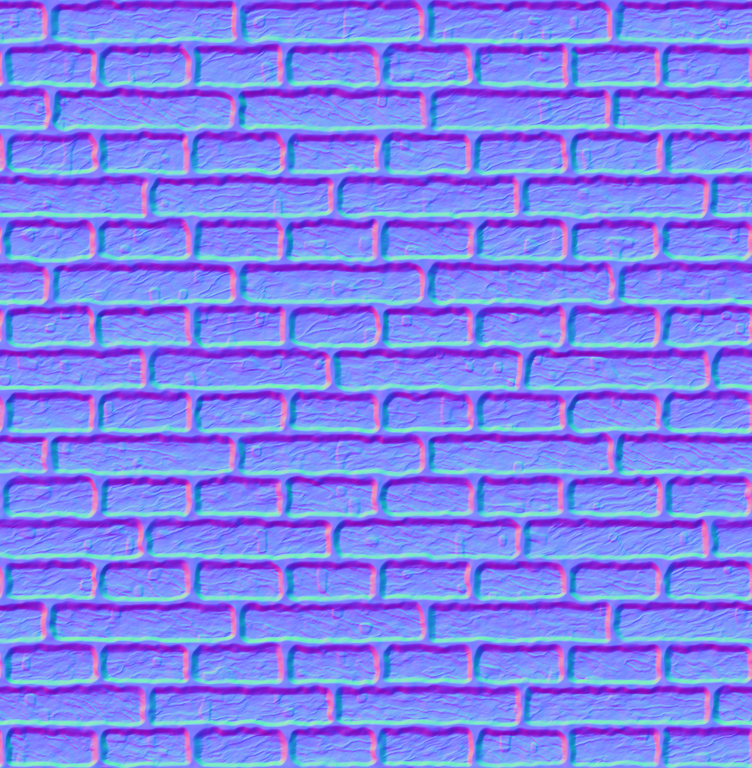
Reproduce this texture map procedurally as a Shadertoy shader.

```glsl
// Tangent-space normal map of a brick wall: courses of long bricks alternate with short ones.
const float ROWS = 18.0;
const float LONG_COUNT = 4.0;         // bricks across a long course
const float SHORT_COUNT = 8.0;        // bricks across a short course
const float LONG_SHIFT_A = 0.265;     // joint offsets, in brick lengths
const float LONG_SHIFT_B = 0.78;
const float SHORT_SHIFT = 0.04;
const float WALL_WIDTH = 17.65;       // wall width in course heights
const float COURSE_DRIFT = 0.009;     // upper courses are slightly taller
const float JOINT_JITTER = 0.10;      // lengths below are in course heights
const float EDGE_WARP = 0.07;
const float GAP = 0.025;              // half width of the mortar bed
const vec2 BEVEL_START = vec2(0.18, 0.20);  // left, top
const vec2 BEVEL_END = vec2(0.15, 0.12);    // right, bottom
const float BRICK_HEIGHT = 0.20;
const float FACE_TILT = 0.10;
const float FACE_CURVE = 0.20;
const float GRAIN = 0.045;
const float WRINKLE = 0.016;
const float PIT_DEPTH = 0.03;
const float SLOPE_STEP = 0.022;

float hash(vec2 p) {
    vec3 q = fract(vec3(p.xyx) * 0.1031);
    q += dot(q, q.yzx + 33.33);
    return fract((q.x + q.y) * q.z);
}

// Value noise that wraps after period cells
float noise(vec2 p, vec2 period) {
    vec2 i = floor(p), f = fract(p);
    f = f * f * f * (f * (f * 6.0 - 15.0) + 10.0);
    vec2 a = mod(i, period), b = mod(i + 1.0, period);
    return mix(mix(hash(a), hash(vec2(b.x, a.y)), f.x),
               mix(hash(vec2(a.x, b.y)), hash(b), f.x), f.y);
}

float noise(vec2 p) { return noise(p, vec2(4096.0)); }

float fbm(vec2 p) {
    float sum = 0.0, amp = 0.5;
    for (int i = 0; i < 4; i++) {
        sum += amp * noise(p);
        p = mat2(1.6, 1.2, -1.2, 1.6) * p + 17.0;
        amp *= 0.45;
    }
    return sum;
}

// Irregular position of the joint before brick id
float jointAt(float id, float row, float count, float brickLength) {
    float jitter = hash(vec2(mod(id, count) + 41.0, row + 7.0)) - 0.5;
    return id + jitter * JOINT_JITTER / brickLength;
}

// Worn clay: fine grain, slanted wrinkles and a few pits
float clay(vec2 p, float seed) {
    p += seed * 300.0 + 50.0;
    float grain = fbm(p * vec2(3.5, 5.0)) - 0.5;
    vec2 slant = vec2(p.x * 1.6 + p.y, p.y * 5.0 + p.x * (seed - 0.5) * 4.0);
    float fold = abs(2.0 * fbm(slant + 0.6 * grain) - 0.95);
    float pit = smoothstep(0.80, 0.95, noise(p * 3.0 + 90.0));
    return GRAIN * grain + WRINKLE * smoothstep(0.0, 0.3, fold) - PIT_DEPTH * pit;
}

// Height at p, in course heights, with y running down
float wallHeight(vec2 p) {
    vec2 uv = p / vec2(WALL_WIDTH, ROWS);
    uv.y -= COURSE_DRIFT * sin(3.14159 * uv.y);
    vec2 grid = uv * ROWS;
    vec2 warp = vec2(noise(grid * 2.0, vec2(2.0 * ROWS)),
                     noise(grid * 2.0 + 9.0, vec2(2.0 * ROWS))) - 0.5;
    grid += EDGE_WARP * warp;

    // Course layout
    float row = mod(floor(grid.y), ROWS);
    bool isLong = mod(row, 2.0) < 0.5;
    bool shiftB = mod(row, 4.0) < 0.5 && row > 0.5;
    float count = isLong ? LONG_COUNT : SHORT_COUNT;
    float shift = isLong ? (shiftB ? LONG_SHIFT_B : LONG_SHIFT_A) : SHORT_SHIFT;
    float brickLength = WALL_WIDTH / count;

    // Brick between two jittered joints
    float x = grid.x / ROWS * count - shift;
    float id = floor(x);
    if (x < jointAt(id, row, count, brickLength)) id -= 1.0;
    else if (x > jointAt(id + 1.0, row, count, brickLength)) id += 1.0;
    float left = jointAt(id, row, count, brickLength);
    float right = jointAt(id + 1.0, row, count, brickLength);
    vec2 fromStart = vec2((x - left) * brickLength, fract(grid.y));
    vec2 fromEnd = vec2((right - x) * brickLength, 1.0 - fract(grid.y));
    vec2 face = 0.5 * (fromStart - fromEnd);
    vec2 cell = vec2(mod(id, count), row);
    float seed = hash(cell + 3.0);

    // Rounded bevel, measured in bevel widths
    vec2 edge = min((fromStart - GAP) / BEVEL_START, (fromEnd - GAP) / BEVEL_END);
    float corner = 1.0 + 0.9 * hash(cell + 23.0);
    float bevel = corner - length(max(corner - edge, 0.0));
    bevel += 0.35 * (noise(face * 5.0 + seed * 200.0 + 60.0) - 0.5);
    float mask = smoothstep(0.0, 1.0, bevel);

    // Domed, leaning face above rough mortar
    vec2 lean = (vec2(seed, hash(cell + 61.0)) - 0.5) * vec2(0.03, 0.10);
    float top = BRICK_HEIGHT - FACE_TILT * face.y - FACE_CURVE * face.y * face.y;
    top += dot(lean, face) + clay(face, seed);
    float mortar = 0.03 * noise(grid * 5.0, vec2(5.0 * ROWS));
    return mix(mortar, top, mask);
}

void mainImage(out vec4 fragColor, in vec2 fragCoord) {
    vec2 uv = fragCoord / iResolution.xy;
    vec2 p = vec2(uv.x, 1.0 - uv.y) * vec2(WALL_WIDTH, ROWS);
    vec2 e = vec2(SLOPE_STEP, 0.0);
    vec2 slope = vec2(wallHeight(p + e.xy) - wallHeight(p - e.xy),
                      wallHeight(p + e.yx) - wallHeight(p - e.yx)) / (2.0 * SLOPE_STEP);
    vec3 normal = normalize(vec3(-slope, 1.0));
    fragColor = vec4(0.5 + 0.5 * normal, 1.0);
}
```
